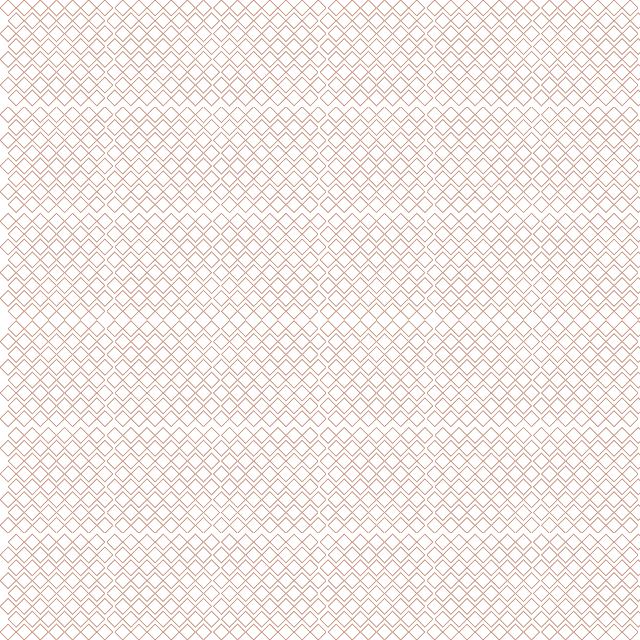
Reproduce this pattern procedurally as a WebGL 1 fragment shader.

```glsl
precision highp float;
// Hairline terracotta diamonds on white, in staggered rows grouped into 6 x 6 blocks.
// Rows of seven and six diamonds alternate and interlock across block borders;
// the lower half mirrors the upper half. Each outline is a diamond distance.

uniform vec2 u_resolution;

const float COLUMN_PITCH = 0.1513; // in block widths
const float ROW_PITCH = 0.1205;
const float RADIUS = 0.0745;       // half diagonal of a diamond

// Distance to the diamond outlines of one row, in block widths.
float rowDistance(float x, float blockColumn, float y, float row) {
  float staggered = mod(row + blockColumn, 2.0);
  float start = 0.5 * COLUMN_PITCH * staggered;
  float count = 7.0 - staggered;

  // The long row of the block to the left reaches into this one.
  if (x < start) {
    if (blockColumn < 0.5) return 1.0;
    x += 1.0;
    start = 0.0;
    count = 7.0;
  }

  float cell = (x - start) / COLUMN_PITCH;
  if (cell >= count) return 1.0;
  vec2 offset = vec2((fract(cell) - 0.5) * COLUMN_PITCH,
                     y - RADIUS - row * ROW_PITCH);
  return abs(abs(offset.x) + abs(offset.y) - RADIUS) * 0.70711;
}

void main() {
  vec2 uv = gl_FragCoord.xy / u_resolution;
  float pixel = 1.0 / min(u_resolution.x, u_resolution.y);

  // Fold at mid height, then split into blocks measured from the top.
  vec2 blocks = 6.0 * vec2(uv.x, 0.5 - abs(uv.y - 0.5));
  vec2 local = fract(blocks);
  float blockColumn = floor(blocks.x);

  // Neighbouring rows are nested, so test the one above and the one below.
  float firstRow = floor((local.y - RADIUS) / ROW_PITCH);
  float dist = 1.0;
  for (int i = 0; i < 2; i++) {
    float row = clamp(firstRow + float(i), 0.0, 7.0);
    dist = min(dist, rowDistance(local.x, blockColumn, local.y, row));
  }
  dist /= 6.0;

  // Coverage of a line that may be thinner than a pixel.
  float width = 0.0009;
  float ink = clamp((0.5 * (width + pixel) - dist) / pixel, 0.0, min(1.0, width / pixel));
  gl_FragColor = vec4(mix(vec3(1.0), vec3(0.66, 0.33, 0.22), ink), 1.0);
}
```
